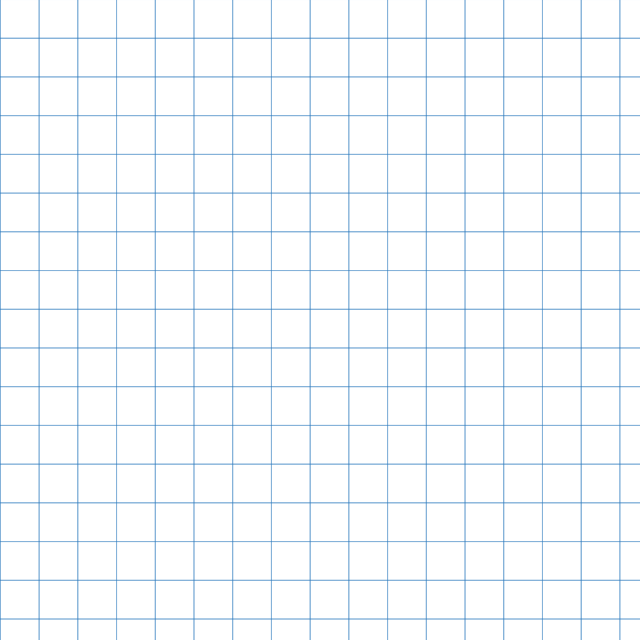
Give the GLSL for this pattern, as a WebGL 2 fragment shader.

```glsl
#version 300 es
precision highp float;
// Squared paper: thin blue rules on white, evenly spaced on both axes.
// Each axis folds to the distance from its nearest rule, and that distance
// is turned into filtered line coverage.

uniform vec2 u_resolution;
out vec4 fragColor;

// Lengths are fractions of the canvas height
const float CELL_SIZE = 0.0605;               // about 16.5 cells per side
const vec2 FIRST_RULE = vec2(0.0006, 0.0328); // leftmost and lowest rules
const float RULE_WIDTH = 0.00116;
const float FILTER_PIXELS = 1.3;              // edge softness in pixels
const vec3 PAPER_COLOR = vec3(1.0);
const vec3 RULE_COLOR = vec3(0.16, 0.47, 0.74);

// Distance on each axis to the nearest rule
vec2 ruleDistance(vec2 p) {
    vec2 cell = (p - FIRST_RULE) / CELL_SIZE;
    return abs(fract(cell + 0.5) - 0.5) * CELL_SIZE;
}

// Share of a filter window that a rule covers, for each axis
vec2 ruleCoverage(vec2 dist, float window) {
    vec2 right = min(dist + 0.5 * window, vec2(0.5 * RULE_WIDTH));
    vec2 left = max(dist - 0.5 * window, vec2(-0.5 * RULE_WIDTH));
    return clamp((right - left) / window, 0.0, 1.0);
}

void main() {
    vec2 p = gl_FragCoord.xy / u_resolution.y;
    float window = FILTER_PIXELS / u_resolution.y;

    // Join both sets of rules without darkening the crossings twice
    vec2 coverage = ruleCoverage(ruleDistance(p), window);
    float ink = 1.0 - (1.0 - coverage.x) * (1.0 - coverage.y);

    fragColor = vec4(mix(PAPER_COLOR, RULE_COLOR, ink), 1.0);
}
```
